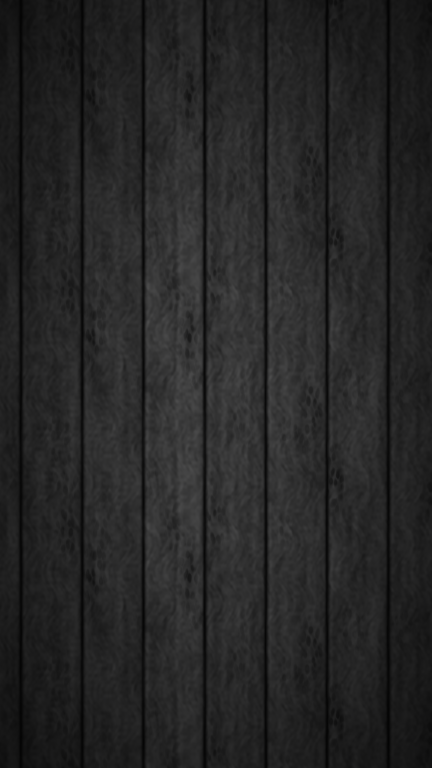
This texture is drawn by a WebGL 1 fragment shader. Its source:

```glsl
precision highp float;
// Charcoal wooden planks: seven vertical seams over long fibrous grain.
// Stretched noise makes the fibres, cellular noise the chipped worn patches;
// the wear tiles upwards, and a soft pool of light fades to dark corners.

uniform vec2 u_resolution;

#define PLANK_WIDTH 0.1417   // all lengths in canvas widths
#define FIRST_SEAM 0.0486
#define TILE_HEIGHT 0.5556
#define SEAM_WIDTH 0.0042
#define GRAIN_CONTRAST 0.68
#define WEAR_DEPTH 0.50
#define LIGHT_COLOR vec3(0.236, 0.236, 0.237)
#define FALLOFF vec2(2.6, 2.2)
#define TAU 6.28318

float hash(vec2 p) {
  return fract(sin(dot(p, vec2(127.1, 311.7))) * 43758.55);
}

// Value noise that repeats vertically after a whole number of rows
float noise(vec2 p, float rows) {
  vec2 cell = floor(p);
  vec2 f = fract(p);
  f = f * f * (3.0 - 2.0 * f);
  float low = mod(cell.y, rows);
  float high = mod(cell.y + 1.0, rows);
  float bottom = mix(hash(vec2(cell.x, low)), hash(vec2(cell.x + 1.0, low)), f.x);
  float top = mix(hash(vec2(cell.x, high)), hash(vec2(cell.x + 1.0, high)), f.x);
  return mix(bottom, top, f.y);
}

// Distance to the nearest scattered point, with the same vertical repeat
float cellular(vec2 p, float rows) {
  vec2 cell = floor(p);
  float nearest = 2.0;
  for (int j = -1; j <= 1; j++) {
    for (int i = -1; i <= 1; i++) {
      vec2 c = cell + vec2(float(i), float(j));
      vec2 key = vec2(c.x, mod(c.y, rows));
      vec2 point = c + vec2(hash(key), hash(key + 37.0));
      nearest = min(nearest, length(p - point));
    }
  }
  return nearest;
}

// Fibres, streaks and arched rings; x is already offset per plank
float woodGrain(float x, float t, float across, float id) {
  float sway = 0.003 * sin(TAU * t + id * 2.4)
             + 0.0012 * sin(TAU * 3.0 * t + across * 7.0 + id);
  x += sway;
  float broad = noise(vec2(x * 32.0, t * 2.0), 2.0);
  float streak = noise(vec2(x * 95.0, t * 5.0), 5.0);
  float fibre = noise(vec2(x * 150.0 + 2.0 * sin(TAU * 4.0 * t), t * 24.0), 24.0);
  float speck = noise(vec2(x * 140.0, t * 70.0), 70.0);
  float bow = across - 0.5 + 0.1 * sin(TAU * t + id);
  float rings = sin(TAU * (3.0 * t + 9.0 * bow * bow + 0.7 * broad));
  float arched = step(0.5, hash(vec2(id, 5.0)));
  return 0.28 * (broad - 0.5) + 0.40 * (streak - 0.5) + 0.36 * (fibre - 0.5)
       + 0.30 * (speck - 0.5) + 0.055 * arched * rings;
}

// Dark smudge with chipped flecks, one main patch on each plank and tile
float wornPatch(float x, float t, float across, float id) {
  vec2 center = vec2(0.75 - 0.6 * mod(id, 2.0),
                     fract(0.99 - 0.323 * id + 0.113 * id * id));
  float dy = fract(t - center.y + 0.5) - 0.5;
  vec2 q = vec2((across - center.x) / 0.17, dy / 0.14);
  float patchMask = exp(-dot(q, q));
  float stray = smoothstep(0.62, 0.9, noise(vec2(x * 17.0, t * 5.0), 5.0));
  float ragged = cellular(vec2(x * 75.0, t * 20.0), 20.0)
               + 0.35 * noise(vec2(x * 140.0, t * 45.0), 45.0);
  float flecks = 1.0 - smoothstep(0.35, 0.72, ragged);
  float smudge = noise(vec2(x * 50.0, t * 12.0), 12.0);
  return patchMask * (0.65 * flecks + 0.4 * smudge) + 0.3 * stray * flecks;
}

void main() {
  vec2 uv = gl_FragCoord.xy / u_resolution;
  vec2 p = gl_FragCoord.xy / u_resolution.x;

  // Plank layout
  float column = (p.x - FIRST_SEAM) / PLANK_WIDTH;
  float id = floor(column);
  float across = column - id;
  float t = p.y / TILE_HEIGHT;
  float x = p.x + (id + 2.0) * 3.37;

  // Wood surface
  float tone = 0.95 + 0.10 * hash(vec2(id, 11.0));
  tone *= 1.0 + GRAIN_CONTRAST * woodGrain(x, t, across, id);
  tone *= 1.0 - WEAR_DEPTH * wornPatch(x, t, across, id);

  // Grooves between planks, with a faint lit lip on the right
  float d = min(across, 1.0 - across) * PLANK_WIDTH;
  float core = exp(-d * d / (SEAM_WIDTH * SEAM_WIDTH));
  float shade = exp(-d / (3.0 * SEAM_WIDTH));
  float lip = (across * PLANK_WIDTH - 2.4 * SEAM_WIDTH) / SEAM_WIDTH;
  float depth = 0.62 + 0.2 * noise(vec2(id * 5.0, t * 9.0), 9.0);
  tone *= (1.0 - depth * core) * (1.0 - 0.22 * shade);
  tone *= 1.0 + 0.14 * exp(-lip * lip);

  // Light pooled in the middle
  vec2 q = uv - 0.5;
  float light = exp(-dot(q * q, FALLOFF));
  gl_FragColor = vec4(LIGHT_COLOR * tone * light, 1.0);
}
```
